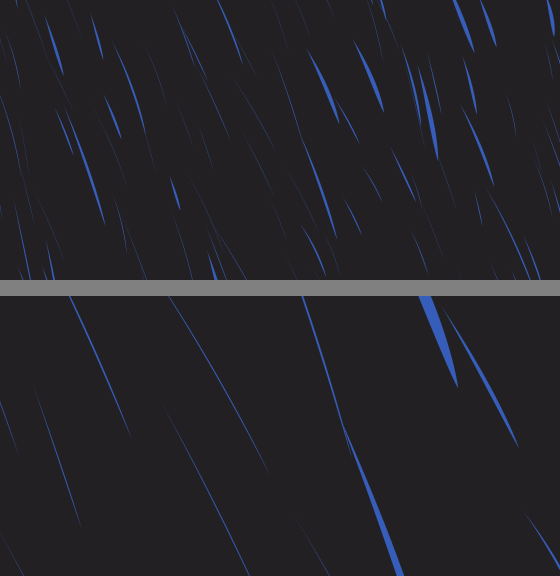
Top, the full canvas; bottom, a detail of the centre.
A WebGL 2 fragment shader for this pattern:

```glsl
#version 300 es
precision highp float;
// Slanted, tapered blue streaks scattered like rain over a near-black ground.

#define ROWS 6.0              // scatter cells per canvas height
#define LENGTH_MIN 0.12       // streak length, in canvas heights
#define LENGTH_MAX 0.50
#define HALF_WIDTH_MIN 0.0004 // half width at the widest point
#define HALF_WIDTH_MAX 0.0080
#define TILT 0.36             // mean lean from the vertical, in radians
#define TILT_DRIFT 0.08       // slow change of lean across the canvas
#define TILT_JITTER 0.26      // random spread of lean
#define BEND_MAX 0.035        // sideways bow, relative to length
#define GROUND vec3(0.133, 0.127, 0.137)
#define STREAK vec3(0.212, 0.365, 0.725)

uniform vec2 u_resolution;
out vec4 fragColor;

vec4 hash4(vec2 cell) {
  vec4 p = fract(cell.xyxy * vec4(0.1031, 0.1030, 0.0973, 0.1099));
  p += dot(p, p.wzxy + 33.33);
  return fract((p.xxyz + p.yzzw) * p.zywx);
}

// Width along the streak: pointed at both ends, fullest past the middle.
float taper(float t) {
  return 4.04 * pow(t, 1.3) * pow(1.0 - t, 0.8);
}

// Share of a pixel covered by a band, so hairlines fade instead of breaking up.
float bandCoverage(float offset, float halfWidth, float pixel) {
  float x = offset / pixel;
  float w = halfWidth / pixel;
  return clamp(min(x + 0.5, w) - max(x - 0.5, -w), 0.0, 1.0);
}

// Coverage of the one streak that belongs to a cell.
float streakCoverage(vec2 uv, vec2 cell, float pixel) {
  vec4 place = hash4(cell + 17.0);
  vec4 form = hash4(cell + 71.0);
  vec2 center = (cell + place.xy) / ROWS;

  float size = form.x * form.x;
  float span = mix(LENGTH_MIN, LENGTH_MAX, mix(size, place.z, 0.35));
  float weight = form.y * form.y * mix(0.6, 1.2, form.x);
  float halfWidth = mix(HALF_WIDTH_MIN, HALF_WIDTH_MAX, weight * form.y);

  float lean = TILT + TILT_DRIFT * sin(3.0 * center.x + 1.5 * center.y - 2.0)
             + TILT_JITTER * (form.z - 0.5);
  vec2 along = vec2(sin(lean), -cos(lean));
  vec2 across = vec2(-along.y, along.x);

  // Position in the frame of the bowed streak.
  vec2 d = uv - center;
  float t = clamp(dot(d, along) / span + 0.5, 0.0, 1.0);
  float bow = BEND_MAX * form.w * span * 4.0 * t * (1.0 - t);
  return bandCoverage(dot(d, across) - bow, halfWidth * taper(t), pixel);
}

void main() {
  float pixel = 1.0 / u_resolution.y;
  vec2 uv = gl_FragCoord.xy * pixel;
  vec2 home = floor(uv * ROWS);

  // Gather streaks that can reach this point from nearby cells.
  float coverage = 0.0;
  for (int y = -2; y <= 2; y++) {
    for (int x = -1; x <= 1; x++) {
      vec2 cell = home + vec2(x, y);
      coverage = max(coverage, streakCoverage(uv, cell, pixel));
    }
  }

  fragColor = vec4(mix(GROUND, STREAK, coverage), 1.0);
}
```
